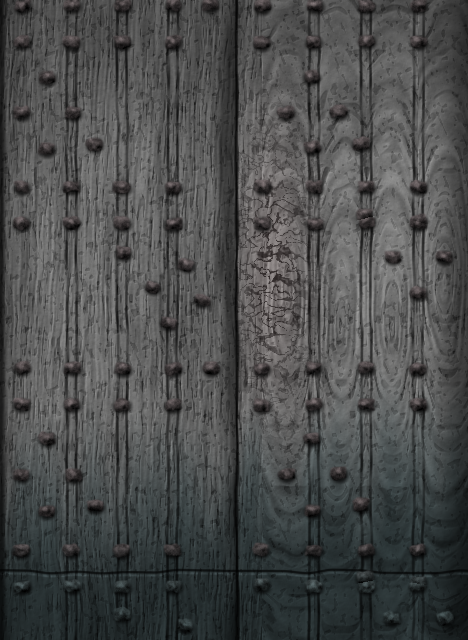
Reproduce this texture procedurally as a WebGL 1 fragment shader.

```glsl
precision highp float;
uniform vec2 u_resolution;

float hash(vec2 p) {
  return fract(sin(dot(p, vec2(127.1, 311.7))) * 43758.5453);
}

float noise(vec2 p) {
  vec2 i = floor(p), f = fract(p);
  f = f * f * (3.0 - 2.0 * f);
  return mix(mix(hash(i), hash(i + vec2(1, 0)), f.x),
             mix(hash(i + vec2(0, 1)), hash(i + vec2(1, 1)), f.x), f.y);
}

float fbm(vec2 p) {
  float sum = 0.0, amp = 0.5;
  for (int i = 0; i < 4; i++) {
    sum += amp * noise(p);
    p = mat2(1.6, 1.2, -1.2, 1.6) * p + 17.0;
    amp *= 0.5;
  }
  return sum;
}

// Relief of the wood: straight fibres left, nested arches on each right board
float relief(vec2 p, float leaf) {
  float cell = (p.x - 0.409) / 0.0814;
  float middle = 0.47 + 0.14 * (hash(vec2(floor(cell), 4.0)) - 0.5);
  float arch = length(vec2((fract(cell) - 0.5) * 0.0814, 0.2 * (p.y - middle)));
  float figured = leaf * step(0.0, cell);
  float g = mix(p.x + 0.02 * p.y, arch, figured);
  g += 0.018 * noise(p * vec2(12.0, 5.0)) + 0.004 * noise(p * vec2(45.0, 22.0));
  float rings = 0.5 + 0.5 * sin(g * 850.0 + 3.0 * noise(p * 30.0));
  float fibre = noise(vec2(g * 270.0, p.y * 17.0));
  float pores = smoothstep(0.62, 0.85, noise(vec2(g * 390.0, p.y * 60.0) + 5.0));
  float pits = smoothstep(0.66, 0.85, noise(mat2(0.9, 0.4, -0.4, 0.9) * p * vec2(230.0, 150.0)));
  return 0.14 + 0.55 * fibre + (0.1 + 0.12 * figured) * rings
         + 0.3 * fbm(p * 190.0) - 0.35 * pores - 0.3 * pits;
}

vec2 nearer(vec2 a, vec2 b) {
  return dot(a, a) < dot(b, b) ? a : b;
}

// Offset to the nearest stud: paired rows, then diamonds with one outlier each
vec2 studOffset(vec2 p, float leaf, float columnX) {
  float row = floor((p.y - 0.0085) / 0.0567 + 0.5);
  float rowY = 0.0085 + row * 0.0567;
  vec2 best = vec2(1.0);
  if (mod(row + 0.5, 5.0) < 2.0) best = p - vec2(columnX, rowY);
  if (mod(row + 0.5, 10.0) < 1.0 && row < 11.0 && leaf < 0.5) best = nearer(best, p - vec2(0.328, rowY));
  for (int i = 0; i < 4; i++) {
    float k = float(i), odd = mod(k, 2.0);
    vec2 d = p - vec2(mix(0.0735, 0.488, leaf) + mix(0.203, 0.166, leaf) * odd,
                      0.176 + 0.2825 * k - 0.057 * leaf * odd);
    best = nearer(best, d - mix(vec2(0.075, 0.048), vec2(-0.085, -0.065), odd));
    float tilt = 0.28 * odd * (1.0 - leaf);
    d = vec2(d.x + tilt * d.y, d.y - tilt * d.x);
    vec2 arm = nearer(abs(d) - vec2(0.041, 0.0), abs(d) - vec2(0.0, 0.056 - 0.02 * tilt));
    best = nearer(best, arm * sign(d));
  }
  return best;
}

void main() {
  vec2 uv = gl_FragCoord.xy / u_resolution;
  vec2 p = vec2(uv.x * 0.7305, 1.0 - uv.y);
  float px = 1.2 / u_resolution.y;
  vec2 bent = p + 0.004 * (vec2(noise(p * 12.0), noise(p * 12.0 + 9.0)) - 0.5);

  // Two door leaves, each with four columns
  float seam = p.x - 0.370 - 0.005 * (fbm(vec2(3.0, p.y * 14.0)) - 0.5);
  float leaf = step(0.0, seam);
  float start = mix(0.0335, 0.409, leaf), pitch = mix(0.0787, 0.0814, leaf);
  float column = clamp(floor((p.x - start) / pitch + 0.5), 0.0, 3.0);
  float columnX = start + column * pitch;

  // Weathered wood lit from the upper left
  float height = relief(p, leaf);
  float slope = height - relief(p - vec2(0.0015, 0.0018), leaf);
  float broad = fbm(vec2(p.x * 28.0, p.y * 4.0));
  float tone = 0.385 + 0.23 * (height - 0.5) + 0.13 * slope + 0.17 * (broad - 0.47);

  // Straight paired grooves with a bead between, on every column but the first
  float side = p.x - columnX + 0.003 * (noise(vec2(column, p.y * 25.0)) - 0.5);
  float strip = step(0.5, column) * (0.35 + 0.75 * noise(vec2(column * 7.0 + leaf, p.y * 40.0)));
  float groove = 1.0 - smoothstep(0.0006, 0.0034, abs(abs(side) - 0.0074));
  float lip = 1.0 - smoothstep(0.0, 0.003, abs(abs(side + 0.001) - 0.0112));
  tone *= 1.0 - strip * 0.66 * groove;
  tone += 0.04 * strip * lip;

  // Dark foot, outer edges and the shaded edge beside the seam
  float foot = smoothstep(0.6, 0.93, p.y + 0.18 * (broad - 0.5) + 0.08 * (uv.x - 0.5));
  float light = mix(1.0, 0.42, foot) * mix(0.8, 1.0, smoothstep(0.0, 0.3, p.y));
  light *= mix(0.35, 1.0, smoothstep(0.002, 0.012, p.x)) * mix(0.85, 1.0, smoothstep(0.0, 0.09, p.x));
  light *= 1.0 - 0.5 * smoothstep(0.665, 0.735, p.x);
  light *= 1.0 - 0.48 * (1.0 - leaf) * smoothstep(-0.05, -0.015, seam + 0.08 * (broad - 0.5));
  tone *= light;
  vec3 color = tone * mix(vec3(1.0, 1.0, 0.995), vec3(0.84, 1.03, 1.06), foot);

  // Worn, checked and reddish patch at the meeting edge
  float worn = leaf * exp(-pow((p.x - 0.425) / 0.055, 2.0) - pow((p.y - 0.42) / 0.2, 2.0));
  float check = abs(noise(p * vec2(75.0, 120.0) + 3.0 * fbm(p * 60.0)) - 0.5);
  color *= 1.0 - 0.65 * worn * (1.0 - smoothstep(0.02, 0.12, check));
  color += worn * vec3(0.04, 0.015, 0.015);

  // Seam and the step of the bottom board
  float seamWidth = 0.0025 + 0.003 * noise(vec2(8.0, p.y * 20.0));
  color *= 1.0 - 0.8 * (1.0 - smoothstep(0.0005, seamWidth, abs(seam)));
  float ledge = p.y - 0.893 - 0.006 * (noise(vec2(p.x * 25.0, 2.0)) - 0.5);
  color *= 1.0 - 0.65 * (1.0 - smoothstep(0.0005, 0.003, abs(ledge)));
  color += vec3(0.09, 0.105, 0.11) * height * (1.0 - smoothstep(0.0, 0.003, abs(ledge - 0.005)));

  // Lumpy forged studs with a shadow below
  vec2 s = studOffset(bent, leaf, columnX);
  vec2 lump = s + 0.005 * (vec2(noise(p * 120.0), noise(p * 120.0 + 31.0)) - 0.5);
  vec2 q = lump / vec2(0.0122, 0.0092);
  float radius = pow(dot(q * q, q * q), 0.25);
  float shadow = 1.0 - smoothstep(0.6, 1.5, length((s - vec2(0.001, 0.003)) / vec2(0.0125, 0.0105)));
  color *= 1.0 - 0.7 * shadow;
  float facet = 0.2 - 0.13 * q.y - 0.03 * q.x + 0.35 * (fbm(p * 170.0) - 0.47);
  facet += 0.12 * (1.0 - smoothstep(0.1, 0.6, length(q + vec2(0.1, 0.3))));
  vec3 iron = facet * mix(vec3(1.06, 0.97, 0.98), vec3(0.88, 1.05, 1.07), smoothstep(0.84, 0.93, p.y));
  iron *= mix(0.75, 1.05, light);
  float edge = px / 0.009;
  color = mix(color, iron, 1.0 - smoothstep(1.0 - edge, 1.0 + edge, radius));

  gl_FragColor = vec4(clamp(color, 0.0, 1.0), 1.0);
}
```
